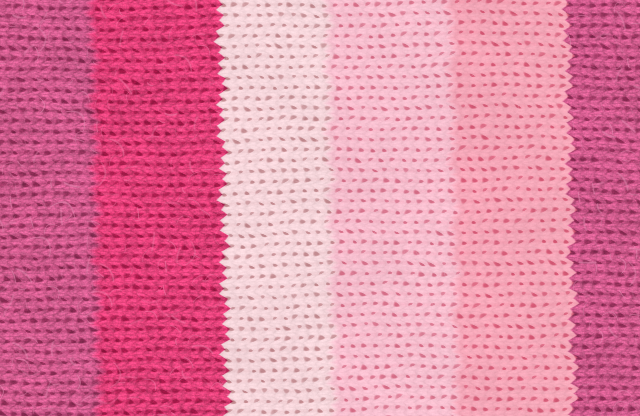
A WebGL 2 fragment shader for this texture:

```glsl
#version 300 es
precision highp float;

uniform vec2 u_resolution;
out vec4 outColor;

const vec2 STITCHES = vec2(57.0, 40.0);   // repeats across and down
const float FIRST_STRIPE = 9.3;           // stitches before the first full stripe
const float STRIPE_WIDTH = 10.42;         // stitches per stripe
const float CHEVRON = 1.1;                // slant of the stitch legs
const float LEAN = 0.011;                 // sideways drift over the height
const vec2 HOLE_SIZE = vec2(0.28, 0.19);
const float HAIR_GRID = 13.0;
const float HAIR_WIDTH = 0.0018;

// Stripe order: magenta, pale, pink, salmon, mauve
const vec3 YARN[5] = vec3[5](
  vec3(0.91, 0.28, 0.50), vec3(0.965, 0.845, 0.865), vec3(0.965, 0.755, 0.815),
  vec3(0.960, 0.665, 0.730), vec3(0.84, 0.38, 0.575));
const vec3 SHADE[5] = vec3[5](
  vec3(0.60, 0.09, 0.26), vec3(0.75, 0.53, 0.55), vec3(0.83, 0.42, 0.52),
  vec3(0.83, 0.34, 0.45), vec3(0.52, 0.16, 0.31));

vec2 hash2(vec2 p) {
  vec3 q = fract(p.xyx * vec3(0.1031, 0.1030, 0.0973));
  q += dot(q, q.yzx + 33.33);
  return fract((q.xx + q.yz) * q.zy);
}

// Distance to the nearest scattered point
float cellular(vec2 p) {
  vec2 cell = floor(p);
  float nearest = 2.0;
  for (int j = -1; j <= 1; j++)
    for (int i = -1; i <= 1; i++) {
      vec2 c = cell + vec2(i, j);
      nearest = min(nearest, length(c + hash2(c) - p));
    }
  return nearest;
}

// Short bent fibres, one per grid cell
float hairs(vec2 p, float pixel) {
  vec2 g = p * HAIR_GRID;
  float cover = 0.0;
  for (int j = -1; j <= 1; j++)
    for (int i = -1; i <= 1; i++) {
      vec2 c = floor(g) + vec2(i, j);
      vec2 h = hash2(c + 71.0);
      float a = h.x * 6.2832;
      vec2 q = mat2(cos(a), -sin(a), sin(a), cos(a)) * (g - c - hash2(c));
      float halfLength = 0.12 + 0.28 * h.y;
      q.y += (h.y - 0.5) * 4.0 * q.x * q.x;
      q.x = max(abs(q.x) - halfLength, 0.0);
      float d = length(q) / HAIR_GRID;
      cover = max(cover, (1.0 - smoothstep(0.0, HAIR_WIDTH + pixel, d)) * h.x);
    }
  return cover;
}

int stripeOf(float stitch) {
  float n = floor((stitch + 0.5 - FIRST_STRIPE) / STRIPE_WIDTH);
  return int(mod(n, 5.0));
}

void main() {
  vec2 uv = gl_FragCoord.xy / u_resolution;
  vec2 p = gl_FragCoord.xy / u_resolution.y;
  float pixel = 1.0 / u_resolution.y;

  // Uneven hand of the knit
  vec2 knit = uv;
  knit.x -= LEAN * (0.5 - uv.y);
  knit *= STITCHES;
  knit.y += 0.12 * sin(uv.x * 17.0 + uv.y * 5.0) + 0.05 * sin(uv.x * 61.0 - uv.y * 23.0)
          + 0.25 * sin(uv.x * 5.0 + 1.0);
  knit.x += 0.20 * sin(knit.y * 2.1 + 0.8) + 0.15 * sin(knit.y * 0.83 + uv.x * 9.0);

  // Sideways chevrons: rows run across, each stitch points right
  float across = fract(knit.y) - 0.5;
  float row = floor(knit.y);
  float phase = knit.x + CHEVRON * (abs(across) - 0.25);
  float stitch = floor(phase);
  float along = phase - stitch;

  // Yarn colour: crisp teeth beside dark yarn, a gentle fade between pale ones
  int here = stripeOf(stitch);
  int next = stripeOf(stitch + 1.0);
  float contrast = smoothstep(0.15, 0.3, abs(YARN[here].g - YARN[next].g));
  float soft = max(mix(1.0, 0.25, contrast), 1.5 * STITCHES.x / u_resolution.x);
  float blend = smoothstep(1.0 - soft, 1.0, along);
  vec3 yarn = mix(YARN[here], YARN[next], blend);
  vec3 shade = mix(SHADE[here], SHADE[next], blend);
  float dark = 1.0 - smoothstep(0.40, 0.62, yarn.g);

  // Wedge-shaped gap at each chevron tip, uneven in size, place and tilt
  float tip = knit.x - CHEVRON * 0.25;
  vec2 id = vec2(floor(tip + 0.5), row);
  vec2 rnd = hash2(id + 200.0);
  vec2 gap = vec2(fract(tip + 0.5) - 0.5, across) + (rnd - 0.5) * vec2(0.24, 0.16);
  gap.y += (rnd.y - 0.5) * 0.7 * gap.x;
  gap.y *= 1.0 + 1.4 * gap.x;
  vec2 size = HOLE_SIZE * mix(vec2(1.0), vec2(1.35, 1.1), dark);
  float hole = 1.0 - smoothstep(0.45, 1.3, length(gap / size) / (0.75 + 0.45 * rnd.x));
  hole *= 0.7 + 0.3 * rnd.y;

  // Soft valley along each row, slits between legs, seams between rows
  float valley = 1.0 - smoothstep(0.0, 0.34, abs(across));
  float edge = min(along, 1.0 - along);
  float slit = (1.0 - smoothstep(0.0, 0.30, edge)) * (1.0 - 1.5 * abs(across));
  float seam = smoothstep(0.38, 0.5, abs(across));
  float shadow = max(hole, slit * mix(0.12, 0.55, dark));
  shadow = max(shadow, valley * mix(0.16, 0.42, dark));
  shadow = max(shadow, seam * mix(0.04, 0.16, dark));
  vec3 color = mix(yarn, shade, shadow);

  // Fluff drawn out along the rows, and slow tonal wear
  float fluff = 0.5 - cellular(p * vec2(85.0, 180.0));
  float fuzz = 0.5 - cellular(p * 210.0 + 40.0);
  float wear = sin(p.x * 11.0 + 2.0 * sin(p.y * 7.0)) * sin(p.y * 13.0 + p.x * 4.0);
  float tone = hash2(vec2(stitch, row) + 500.0).x - 0.5;
  color *= 1.0 + 0.03 * (sin(along * 3.1416) - 0.6) + mix(0.05, 0.22, dark) * fluff
         + mix(0.03, 0.14, dark) * fuzz + 0.01 * wear + mix(0.02, 0.08, dark) * tone;

  // Loose fibres catch the light
  float hair = max(hairs(p, pixel), hairs(p.yx * 1.6 + 9.0, pixel));
  color = mix(color, mix(yarn, vec3(1.0, 0.86, 0.92), 0.35), hair * mix(0.2, 0.55, dark));
  outColor = vec4(clamp(color, 0.0, 1.0), 1.0);
}
```
